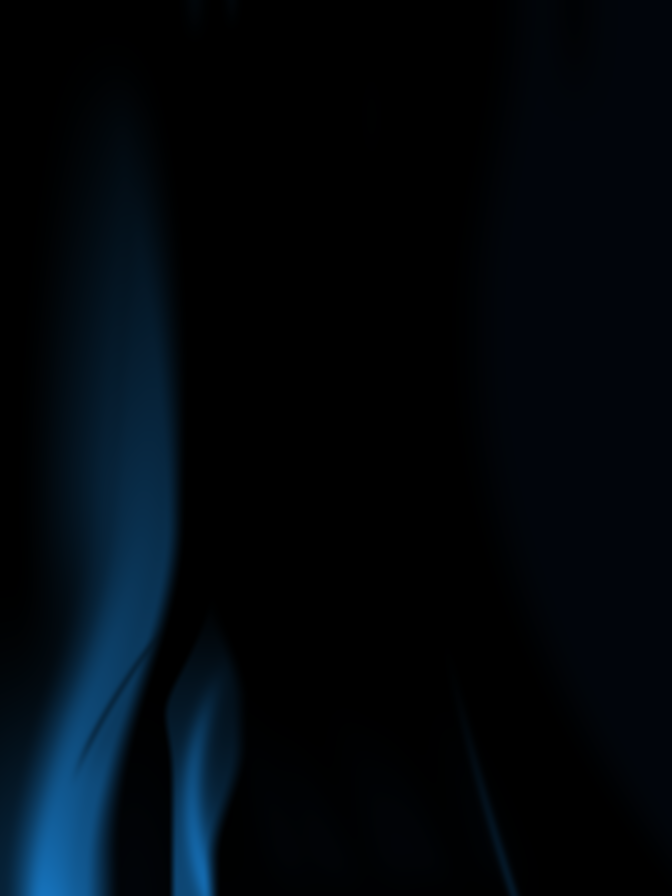
Write a Shadertoy shader that draws this background.

```glsl
const vec3 FLAME_BLUE = vec3(0.075, 0.385, 0.63);
const vec3 NAVY = vec3(0.004, 0.021, 0.042);

float hash(float n) {
    n = fract(n * 0.1031);
    n *= n + 33.33;
    return fract(n * (n + n));
}

float noise(float x) {
    float cell = floor(x);
    return mix(hash(cell), hash(cell + 1.0), smoothstep(0.0, 1.0, fract(x)));
}

// Soft step centred on an edge
float rise(float x, float edge, float blur) {
    return smoothstep(edge - blur, edge + blur, x);
}

float fall(float x, float edge, float blur) {
    return 1.0 - rise(x, edge, blur);
}

float bell(float x, float center, float width) {
    float d = (x - center) / width;
    return exp(-d * d);
}

// Slanted filament that fades at both ends
float filament(vec2 p, vec2 low, vec2 high, float width) {
    float t = (p.y - low.y) / (high.y - low.y);
    float ends = smoothstep(-0.15, 0.15, t) * (1.0 - smoothstep(0.2, 1.0, t));
    return bell(p.x, mix(low.x, high.x, t), width) * ends;
}

float tallFlame(vec2 p) {
    float y = p.y;
    float crown = max(y - 0.45, 0.0) / 0.52;
    float right = 0.16 + 0.108 * smoothstep(0.04, 0.42, y) - 0.08 * crown * crown;
    float left = 0.095 + 0.06 * crown * crown;
    float coreLeft = 0.035 + 0.11 * smoothstep(0.0, 0.42, y) + 0.09 * max(y - 0.2, 0.0);

    float core = rise(p.x, coreLeft, 0.03 + 0.06 * y);
    float veil = rise(p.x, left, 0.075);
    float body = mix(core, veil * (0.8 + 0.2 * core), smoothstep(0.15, 0.5, y));
    float silk = 0.97 + 0.06 * noise((p.x - coreLeft) * 55.0);
    float light = 0.74 * (1.0 - y) * body * silk;

    // Bright root and the glow spilling to the left
    light += 0.42 * core * bell(p.x, coreLeft + 0.03, 0.06) * exp(-y * 5.0);
    light += 0.42 * (1.0 - core) * fall(y, 0.17, 0.2) * exp(-max(coreLeft - p.x, 0.0) * 5.0);

    // Dark fold crossing the lower body
    float u = clamp((y - 0.125) / 0.165, 0.0, 1.0);
    float foldX = 0.11 + 0.124 * pow(u, 1.3);
    float foldSpan = rise(y, 0.15, 0.035) * fall(y, 0.285, 0.02);
    light *= 1.0 - 0.38 * foldSpan * bell(p.x, foldX, 0.007);
    light *= 1.0 - 0.12 * foldSpan * rise(p.x, foldX + 0.01, 0.012);

    float blur = 0.016 + 0.03 * smoothstep(0.4, 0.9, y) + 0.012 * fall(y, 0.12, 0.12);
    return light * fall(p.x, right - 0.006, blur) * fall(y, 0.93, 0.08);
}

float smallFlame(vec2 p) {
    float y = p.y;
    float left = 0.257 - 0.01 * bell(y, 0.205, 0.04) + 0.06 * smoothstep(0.2, 0.35, y);
    float right = 0.322 + 0.041 * smoothstep(0.04, 0.17, y) - 0.045 * smoothstep(0.22, 0.35, y);
    float ridge = 0.281 + 2.1 * (y - 0.11) * (y - 0.11);
    float mask = rise(p.x, left, 0.007) * fall(p.x, right - 0.006, 0.014);

    float body = mix(0.7, 0.24, smoothstep(0.0, 0.22, y));
    body *= mix(1.0, 0.75, rise(p.x, ridge + 0.025, 0.025) * smoothstep(0.02, 0.12, y));
    float glow = 0.38 * bell(p.x, ridge + 0.005, 0.016) * fall(y, 0.21, 0.07);
    return (body + glow) * mask * fall(y, 0.27, 0.085);
}

// Dim curtain filling the right side
float curtain(vec2 p) {
    float sweep = max(0.62 - p.y, 0.0);
    float edge = 0.71 + 0.86 * sweep * sweep + 0.06 * smoothstep(0.65, 1.0, p.y);
    float gap = bell(p.x, 0.855, 0.035) * rise(p.y, 0.92, 0.07);
    return rise(p.x, edge, 0.05) * (1.0 - 0.6 * gap);
}

// Scattered faint wisps near the floor
float floorWisps(vec2 p) {
    float light = 0.0;
    for (int i = 0; i < 5; i++) {
        float seed = float(i) + 3.0;
        float x = 0.42 + 0.075 * float(i) + 0.03 * hash(seed);
        vec2 high = vec2(x - 0.1, 0.2 + 0.12 * hash(seed + 17.0));
        light += filament(p, vec2(x, 0.02), high, 0.035);
    }
    return light;
}

void mainImage(out vec4 fragColor, in vec2 fragCoord) {
    vec2 p = fragCoord / iResolution.xy;

    // Flames and fine filaments
    float light = tallFlame(p) + smallFlame(p);
    float streakX = 0.765 - 0.43 * p.y + 0.25 * p.y * p.y;
    light += 0.24 * bell(p.x, streakX, 0.008) * fall(p.y, 0.13, 0.17);
    light += 0.06 * bell(p.x, 0.29, 0.014) * rise(p.y, 0.975, 0.03);
    light += 0.06 * bell(p.x, 0.345, 0.01) * rise(p.y, 0.985, 0.025);

    // Dim navy surroundings
    float haze = curtain(p) + 0.4 * floorWisps(p);
    haze += 0.7 * bell(p.x, 0.2, 0.07) * fall(p.y, 0.13, 0.13);
    haze += 0.25 * bell(p.x, 0.5, 0.22) * fall(p.y, 0.08, 0.12);
    haze += 0.12 * bell(p.x, 0.553, 0.015) * bell(p.y, 0.87, 0.04);

    fragColor = vec4(FLAME_BLUE * light + NAVY * haze, 1.0);
}
```
